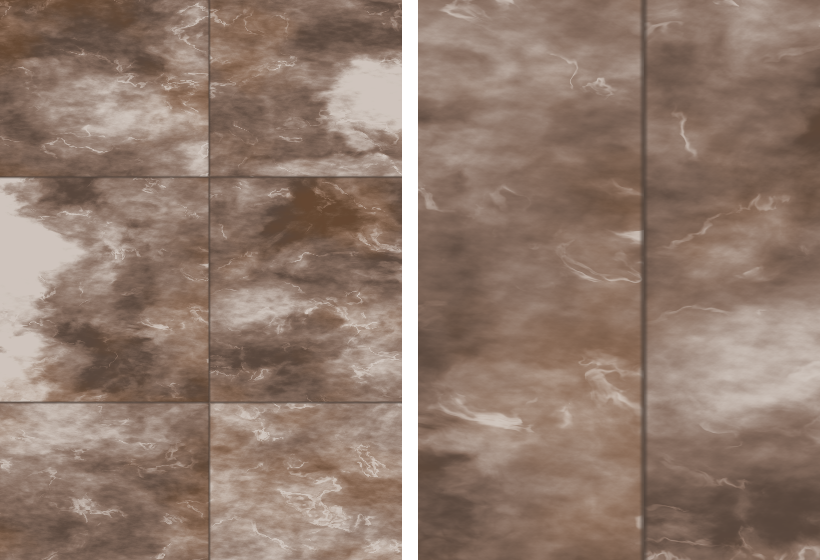
Left: the whole. Right: its middle third, enlarged.
Give the GLSL for this texture, as a WebGL 1 fragment shader.

```glsl
precision highp float;

uniform vec2 u_resolution;

// Layout, in canvas heights
const float TILE = 0.4025;
const vec2 CORNER = vec2(0.3737, 0.2813);
const float JOINT_HALF_WIDTH = 0.0017;
const float JOINT_STRENGTH = 0.72;

// Stone
const vec2 STRETCH = vec2(2.6, 4.6);
const float BASE_TONE = 0.39;
const float CLOUD_CONTRAST = 1.35;
const float GRAIN_CONTRAST = 0.32;
const float VEIN_STRENGTH = 0.26;
const float EDGE_RAGGEDNESS = 3.0;
const vec3 DARK = vec3(0.35, 0.28, 0.24);
const vec3 BROWN = vec3(0.53, 0.43, 0.375);
const vec3 PALE = vec3(0.81, 0.77, 0.74);
const vec3 JOINT = vec3(0.31, 0.26, 0.23);
const vec3 RUST_TINT = vec3(0.045, 0.0, -0.045);

// Current tile, shared by the stains
vec2 tileId;
vec2 tileUv;
float ragged;

float hash(vec2 p) {
  return fract(sin(dot(p, vec2(127.1, 311.7))) * 43758.5453);
}

float noise(vec2 p) {
  vec2 i = floor(p);
  vec2 f = fract(p);
  f = f * f * (3.0 - 2.0 * f);
  float low = mix(hash(i), hash(i + vec2(1.0, 0.0)), f.x);
  float high = mix(hash(i + vec2(0.0, 1.0)), hash(i + 1.0), f.x);
  return mix(low, high, f.y);
}

float fbm(vec2 p) {
  float sum = 0.0;
  float amplitude = 0.5;
  for (int i = 0; i < 6; i++) {
    sum += amplitude * noise(p);
    p = mat2(1.9, 0.5, -0.5, 1.9) * p + 7.3;
    amplitude *= 0.53;
  }
  return sum / 1.04;
}

// Ragged ellipse that belongs to one tile
float stain(vec2 owner, vec2 centre, vec2 radius) {
  float inTile = 1.0 - step(0.5, distance(tileId, owner));
  float d = length((tileUv - centre) / radius) + ragged;
  return inTile * (1.0 - smoothstep(0.65, 1.25, d));
}

float paleStains() {
  float s = 0.62 * stain(vec2(0.0, 1.0), vec2(0.78, 0.31), vec2(0.38, 0.17));
  s += 0.42 * stain(vec2(0.0, 1.0), vec2(0.60, 0.03), vec2(0.55, 0.06));
  s += 0.50 * stain(vec2(-1.0, 0.0), vec2(0.06, 0.60), vec2(0.22, 0.42));
  s += 0.50 * stain(vec2(-1.0, 0.0), vec2(0.16, 0.13), vec2(0.24, 0.16));
  s += 0.20 * stain(vec2(-1.0, 0.0), vec2(0.40, 0.75), vec2(0.50, 0.30));
  s += 0.34 * stain(vec2(-1.0, -1.0), vec2(0.36, 0.95), vec2(0.60, 0.17));
  s += 0.28 * stain(vec2(-1.0, 1.0), vec2(0.49, 0.32), vec2(0.26, 0.12));
  s += 0.22 * stain(vec2(-1.0, 1.0), vec2(0.92, 0.12), vec2(0.16, 0.16));
  s += 0.28 * stain(vec2(0.0), vec2(0.25, 0.40), vec2(0.35, 0.13));
  s += 0.22 * stain(vec2(0.0), vec2(0.70, 0.15), vec2(0.26, 0.20));
  return s + 0.26 * stain(vec2(0.0, -1.0), vec2(0.5, 0.7), vec2(1.4));
}

float darkStains() {
  float s = 0.24 * stain(vec2(0.0), vec2(0.52, 0.66), vec2(0.20, 0.26));
  s += 0.26 * stain(vec2(0.0), vec2(0.28, 0.26), vec2(0.40, 0.10));
  s += 0.34 * stain(vec2(-1.0, 0.0), vec2(0.46, 0.20), vec2(0.22, 0.16));
  s += 0.24 * stain(vec2(-1.0, 0.0), vec2(0.67, 0.56), vec2(0.09, 0.20));
  s += 0.30 * stain(vec2(-1.0, 0.0), vec2(0.36, 0.94), vec2(0.20, 0.09));
  return s + 0.18 * stain(vec2(-1.0, 1.0), vec2(0.4, 0.68), vec2(0.8, 0.17));
}

void main() {
  vec2 p = gl_FragCoord.xy / u_resolution.y;
  vec2 grid = (p - CORNER) / TILE;
  tileId = floor(grid);
  tileUv = fract(grid);

  // Warped clouds, different on every tile
  vec2 q = tileUv * STRETCH + tileId * vec2(17.3, 23.9) + 61.0;
  vec2 warp = vec2(fbm(q + 3.1), fbm(q + 19.7)) - 0.5;
  float cloud = fbm(q + 1.8 * warp);
  float detail = fbm(q * 3.1 + 2.5 * warp);
  float grain = fbm(q * vec2(10.0, 13.0));
  ragged = EDGE_RAGGEDNESS * (0.55 * warp.x + 0.45 * (detail - 0.5));

  // Thin pale veins, gathered in patches
  float ridge = abs(fbm(q * 1.7 + 2.2 * warp + 40.0) - 0.5);
  float vein = (1.0 - smoothstep(0.0, 0.035, ridge)) * smoothstep(0.4, 0.65, detail);

  float tone = BASE_TONE + CLOUD_CONTRAST * (0.55 * cloud + 0.45 * detail - 0.5);
  tone += GRAIN_CONTRAST * (grain - 0.5) + VEIN_STRENGTH * vein;
  tone = clamp(tone + paleStains() - darkStains(), 0.0, 1.0);

  vec3 color = mix(DARK, BROWN, smoothstep(0.0, 0.5, tone));
  color = mix(color, PALE, smoothstep(0.35, 1.0, tone));
  float rust = smoothstep(0.42, 0.7, fbm(q * 0.8 + 80.0)) * (1.0 - tone);
  color += RUST_TINT * rust;

  // Narrow joints
  vec2 toJoint = abs(fract(grid + 0.5) - 0.5) * TILE;
  float soft = 0.0012 + 0.5 / u_resolution.y;
  float joint = 1.0 - smoothstep(JOINT_HALF_WIDTH - soft, JOINT_HALF_WIDTH + soft, min(toJoint.x, toJoint.y));
  color = mix(color, JOINT, JOINT_STRENGTH * joint);

  gl_FragColor = vec4(color, 1.0);
}
```
